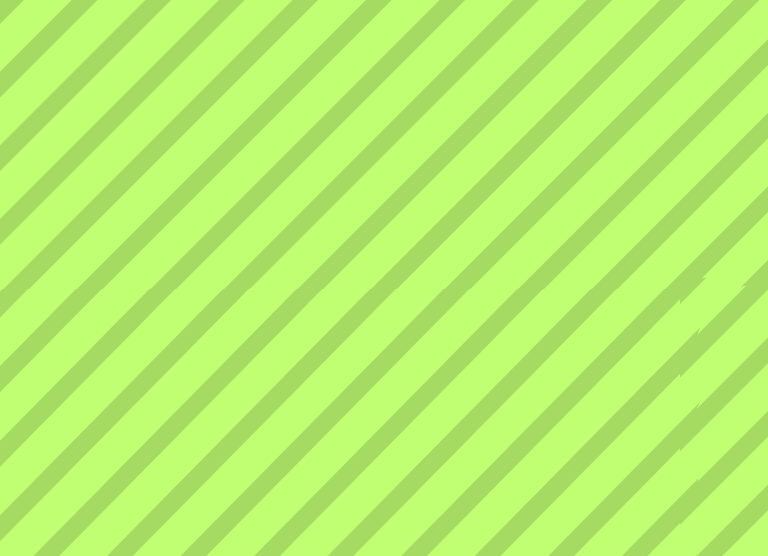
A WebGL 2 fragment shader for this pattern:

```glsl
#version 300 es
precision highp float;
// Flat diagonal stripes at 45 degrees, rising to the right, from a periodic distance.
// Slightly misaligned joins shift the lower part and the lower right strip.
// One unit is the horizontal stripe period, measured from the upper left corner.

#define REPEATS 10.442     // stripe periods across the canvas width
#define DUTY 0.350         // dark share of a period
#define PHASE -0.0245      // leading edge of the first stripe
#define JOIN_Y 3.929       // depth of the horizontal join
#define JOIN_SHIFT -0.0136 // stripe offset just below that join
#define JOIN_DRIFT 0.0143  // offset gained per unit of depth
#define STRIP_X vec2(9.517, 9.245) // side join at upper and lower stripe edge
#define STRIP_Y vec2(3.902, 3.780) // top of the strip at the same two edges
#define STRIP_SHIFT 0.055  // stripe offset inside the strip
#define SOFTNESS 1.0       // edge half width in pixels

uniform vec2 u_resolution;
out vec4 fragColor;

const vec3 LIME = vec3(0.757, 1.0, 0.447);
const vec3 OLIVE = vec3(0.651, 0.859, 0.388);

// Signed offset from the centre line of the nearest stripe
float stripeOffset(float along) {
    return fract(along - PHASE - 0.5 * DUTY + 0.5) - 0.5;
}

// Misalignment of the stripes at a point
float joinShift(vec2 p) {
    float across = clamp(stripeOffset(p.x + p.y) / DUTY + 0.5, 0.0, 1.0);
    bool inStrip = p.x > mix(STRIP_X.x, STRIP_X.y, across)
                && p.y > mix(STRIP_Y.x, STRIP_Y.y, across);
    if (inStrip) return STRIP_SHIFT;
    return p.y > JOIN_Y ? JOIN_SHIFT + JOIN_DRIFT * (p.y - JOIN_Y) : 0.0;
}

void main() {
    float pixel = REPEATS / u_resolution.x;
    vec2 p = vec2(gl_FragCoord.x, u_resolution.y - gl_FragCoord.y) * pixel;

    // Distance to the stripe edge, negative inside
    float edge = abs(stripeOffset(p.x + p.y - joinShift(p))) - 0.5 * DUTY;
    float stripe = 1.0 - smoothstep(-SOFTNESS * pixel, SOFTNESS * pixel, edge);

    fragColor = vec4(mix(LIME, OLIVE, stripe), 1.0);
}
```
